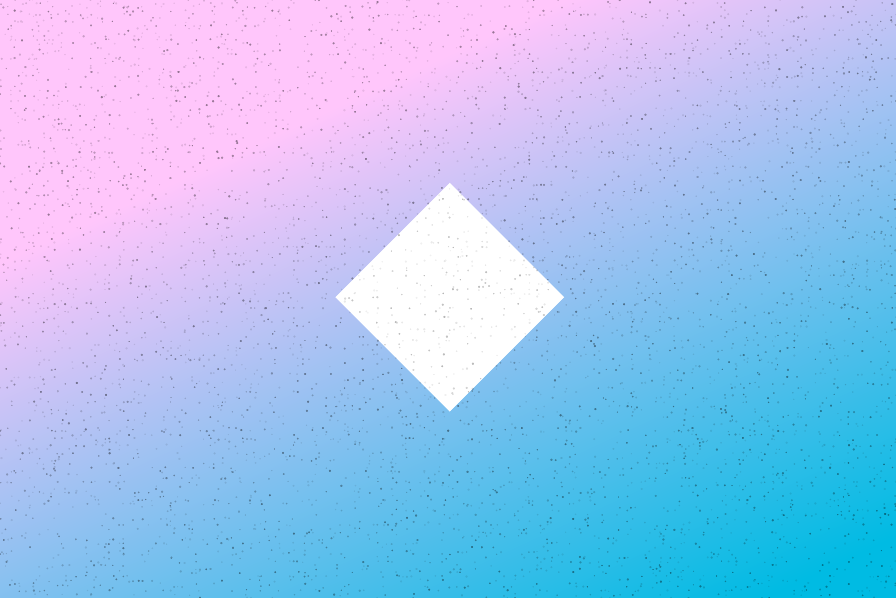
Reproduce this background procedurally as a WebGL 2 fragment shader.

```glsl
#version 300 es
precision highp float;
// A white diamond on a slanted pink-to-cyan gradient, dusted with fine dark specks.

#define GRADIENT_ANGLE 2.7053           // clockwise from straight up, in radians
#define GRADIENT_SPAN vec2(0.26, 0.94)  // where the blend starts and ends
#define PINK vec3(1.0, 0.775, 0.985)
#define CYAN vec3(0.0, 0.733, 0.89)
#define DIAMOND_CENTER vec2(0.003, 0.003)
#define DIAMOND_RADIUS 0.1914
#define SPECK_ROWS 165.0
#define SPECK_DENSITY 0.09
#define SPECK_RADIUS 0.0017
#define SPECK_OPACITY 0.42

uniform vec2 u_resolution;
out vec4 fragColor;

// Three pseudo-random values in 0..1 from a cell
vec3 hash32(vec2 cell) {
    vec3 h = fract(cell.xyx * vec3(0.1031, 0.1030, 0.0973));
    h += dot(h, h.yxz + 33.33);
    return fract((h.xxy + h.yzz) * h.zyx);
}

float diamondDistance(vec2 p, float radius) {
    return (abs(p.x) + abs(p.y) - radius) * 0.70711;
}

// Linear blend whose line reaches the corners of the canvas
vec3 background(vec2 p, float aspect) {
    vec2 direction = vec2(sin(GRADIENT_ANGLE), cos(GRADIENT_ANGLE));
    float extent = dot(abs(direction), vec2(aspect, 1.0));
    float t = dot(p, direction) / extent + 0.5;
    t = (t - GRADIENT_SPAN.x) / (GRADIENT_SPAN.y - GRADIENT_SPAN.x);
    return mix(PINK, CYAN, clamp(t, 0.0, 1.0));
}

// Darkness of one jittered layer of sparse dots
float specks(vec2 p, float rows, float pixel, float seed) {
    vec2 grid = p * rows;
    vec2 cell = floor(grid) + 200.0 + seed;
    vec3 rnd = hash32(cell);
    vec3 look = hash32(cell + 517.0);
    vec2 offset = (fract(grid) - mix(vec2(0.3), vec2(0.7), rnd.xy)) / rows;
    float radius = SPECK_RADIUS * mix(0.6, 1.1, look.x);
    float dotMask = 1.0 - smoothstep(-0.5, 0.5, (length(offset) - radius) / pixel);
    return dotMask * step(rnd.z, SPECK_DENSITY) * mix(0.2, 1.0, look.y * look.y);
}

void main() {
    float pixel = 1.0 / u_resolution.y;
    vec2 p = (gl_FragCoord.xy - 0.5 * u_resolution) * pixel;
    vec3 color = background(p, u_resolution.x * pixel);

    // Diamond
    float edge = diamondDistance(p - DIAMOND_CENTER, DIAMOND_RADIUS);
    float diamond = 1.0 - smoothstep(-0.5, 0.5, edge / pixel);
    color = mix(color, vec3(1.0), diamond);

    // Grain, softer on the white shape
    float grain = 0.0;
    for (int i = 0; i < 2; i++) {
        float layer = float(i);
        grain = max(grain, specks(p + 0.0031 * layer, SPECK_ROWS * (1.0 - 0.23 * layer), pixel, 91.0 * layer));
    }
    color *= 1.0 - grain * SPECK_OPACITY * mix(1.0, 0.7, diamond);

    fragColor = vec4(color, 1.0);
}
```
